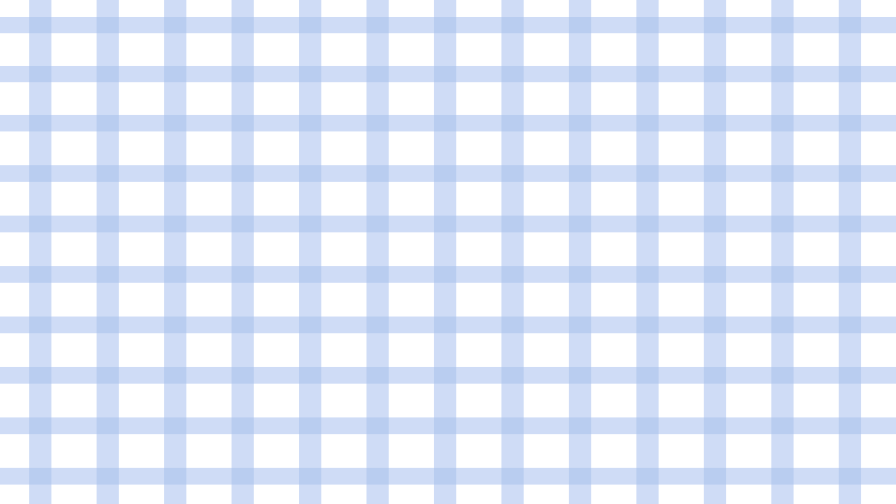
Write a WebGL 2 fragment shader that draws this pattern.

```glsl
#version 300 es
precision highp float;
// Pale blue gingham: translucent bands crossing on a white ground.

uniform vec2 u_resolution;
out vec4 fragColor;

// Lengths are fractions of the canvas height.
const vec2 PERIOD = vec2(0.13387, 0.1001);       // spacing of columns, rows
const vec2 FIRST_CENTER = vec2(0.0799, 0.0551);  // first column, lowest row
const vec2 BAND_WIDTH = vec2(0.0442, 0.0332);    // column, row thickness
const float SQUEEZE_START = 0.757;               // height where rows tighten
const float SQUEEZE = 0.03;                      // amount of tightening

const vec3 GROUND_COLOR = vec3(1.0);
const vec3 BAND_COLOR = vec3(0.812, 0.864, 0.964);
const vec3 CROSSING_COLOR = vec3(0.725, 0.804, 0.943);

// Coverage of the column band (x) and the row band (y) at p.
vec2 bandCoverage(vec2 p, float pixel) {
    vec2 offset = (fract((p - FIRST_CENTER) / PERIOD + 0.5) - 0.5) * PERIOD;
    vec2 edgeDistance = abs(offset) - 0.5 * BAND_WIDTH;
    return clamp(0.5 - edgeDistance / pixel, 0.0, 1.0);
}

void main() {
    float pixel = 1.0 / u_resolution.y;
    vec2 p = gl_FragCoord.xy * pixel;

    // The topmost rows sit slightly closer together.
    p.y += SQUEEZE * max(p.y - SQUEEZE_START, 0.0);

    // Blend the ground, single bands and their crossings.
    vec2 band = bandCoverage(p, pixel);
    vec3 betweenRows = mix(GROUND_COLOR, BAND_COLOR, band.x);
    vec3 insideRow = mix(BAND_COLOR, CROSSING_COLOR, band.x);
    fragColor = vec4(mix(betweenRows, insideRow, band.y), 1.0);
}
```
